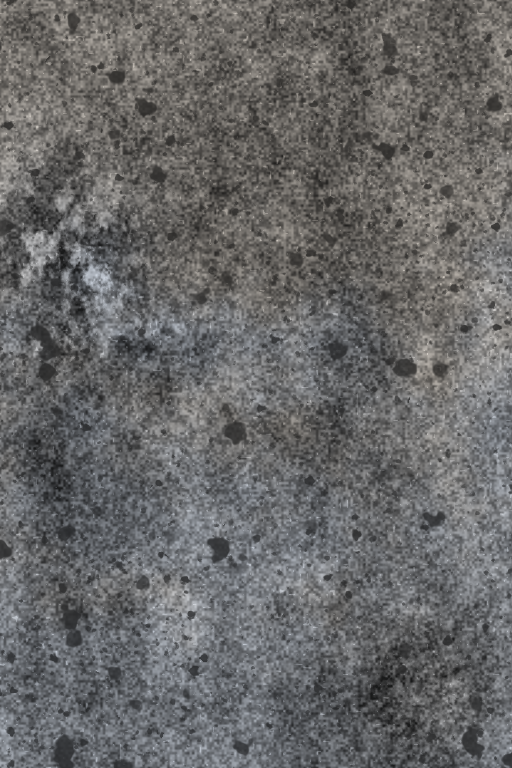
This texture is drawn by a Shadertoy shader. Its source:

```glsl
// Weathered concrete wall: broad stains and vertical streaks set the tone,
// then fine sandy grain, flaking paint, rough relief and scattered dark pits
// are layered on top. Lengths are fractions of the canvas height.

const float BASE_TONE = 0.415;
const float STREAK_CONTRAST = 0.34;
const float MOTTLE_CONTRAST = 0.26;
const float GRAIN_CONTRAST = 0.27;
const float FLAKE_CONTRAST = 0.36;
const float RELIEF_CONTRAST = 0.55;
const float PIT_TONE = 0.17;
const vec3 WARM_TINT = vec3(1.035, 1.0, 0.955);
const vec3 COOL_TINT = vec3(0.965, 1.0, 1.050);

// Broad stains: centre and radii, with the tone each one adds
const int STAINS = 8;
const vec4 STAIN_SHAPE[STAINS] = vec4[STAINS](
    vec4(0.06, 0.86, 0.10, 0.16), vec4(0.40, 0.74, 0.14, 0.32),
    vec4(0.23, 0.54, 0.022, 0.09), vec4(0.30, 0.56, 0.06, 0.09),
    vec4(0.63, 0.68, 0.08, 0.34), vec4(0.42, 0.25, 0.30, 0.08),
    vec4(0.40, 0.40, 0.09, 0.10), vec4(0.06, 0.40, 0.10, 0.10));
const float STAIN_TONE[STAINS] = float[STAINS](
    0.07, -0.07, -0.09, 0.08, 0.10, 0.06, -0.06, -0.04);
const vec4 FLAKED_AREA = vec4(0.09, 0.67, 0.11, 0.13);
const vec4 ROUGH_AREA = vec4(0.56, 0.13, 0.11, 0.11);
const vec4 CHIPPED_AREA = vec4(0.655, 0.81, 0.024, 0.030);

float hash(vec2 p) {
    vec3 q = fract(p.xyx * 0.1031);
    q += dot(q, q.yzx + 33.33);
    return fract((q.x + q.y) * q.z);
}

float noise(vec2 p) {
    vec2 cell = floor(p), f = fract(p);
    f = f * f * (3.0 - 2.0 * f);
    return mix(mix(hash(cell), hash(cell + vec2(1, 0)), f.x),
               mix(hash(cell + vec2(0, 1)), hash(cell + vec2(1, 1)), f.x), f.y);
}

float fbm(vec2 p) {
    float sum = 0.0, weight = 0.5;
    for (int i = 0; i < 5; i++) {
        sum += weight * noise(p);
        p = mat2(0.8, 0.6, -0.6, 0.8) * p * 2.03 + 17.3;
        weight *= 0.55;
    }
    return sum / 1.055;
}

float blob(vec2 p, vec4 area) {
    vec2 d = (p - area.xy) / area.zw;
    return exp(-dot(d, d));
}

// Ragged spots, one per jittered cell; returns coverage
float pits(vec2 p, float cells, float density, float seed) {
    vec2 q = p * cells + seed;
    vec2 home = floor(q);
    float ragged = (noise(q * 5.0) - 0.5) * 0.22 + (noise(q * 11.0) - 0.5) * 0.10;
    float soft = 0.03 + 0.8 * cells / iResolution.y;
    float cover = 0.0;
    for (int y = -1; y <= 1; y++)
    for (int x = -1; x <= 1; x++) {
        vec2 cell = home + vec2(x, y);
        float size = hash(cell + 41.7);
        float present = step(hash(cell + 7.9), density);
        vec2 d = q - cell - vec2(hash(cell + 3.1), hash(cell + 19.4));
        d.y *= mix(0.7, 1.5, hash(cell + 63.2));
        float radius = mix(0.07, 0.23, size * size);
        float spot = 1.0 - smoothstep(radius - soft, radius + soft, length(d) + ragged);
        cover = max(cover, spot * present * mix(0.6, 1.0, size));
    }
    return cover;
}

void mainImage(out vec4 fragColor, in vec2 fragCoord) {
    vec2 p = fragCoord / iResolution.y;
    vec2 warp = vec2(fbm(p * 9.0), fbm(p * 9.0 + 31.0)) - 0.5;
    vec2 w = p + warp * 0.13;

    // Stains, streaks and mottling
    float tone = BASE_TONE;
    for (int i = 0; i < STAINS; i++) tone += STAIN_TONE[i] * blob(w, STAIN_SHAPE[i]);
    tone += STREAK_CONTRAST * (fbm(p * vec2(13.0, 2.5) + 5.0) - 0.5);
    tone += MOTTLE_CONTRAST * (fbm(p * 24.0 + 11.0) - 0.5);

    // Flaking paint and the pale chipped spot
    float flaked = blob(w, FLAKED_AREA);
    float flakes = smoothstep(0.40, 0.66, fbm(p * vec2(60.0, 42.0)));
    tone += flaked * FLAKE_CONTRAST * (flakes - 0.5);
    float chipped = smoothstep(0.3, 0.7, blob(w, CHIPPED_AREA));
    tone += chipped * (flakes * 0.45 - 0.10);

    // Crumbled area lit from the upper left
    float rough = blob(w, ROUGH_AREA);
    vec2 lightStep = vec2(-0.004, 0.004);
    float relief = fbm(p * 55.0) - fbm((p + lightStep) * 55.0);
    tone += rough * (RELIEF_CONTRAST * relief - 0.06);

    // Sandy grain
    tone += GRAIN_CONTRAST * (noise(p * 310.0) - 0.5);
    tone += GRAIN_CONTRAST * 0.55 * (noise(p * 160.0 + 9.0) - 0.5);
    tone += 0.16 * smoothstep(0.86, 0.97, noise(p * 230.0 + 50.0));

    // Pits of three sizes, thicker in worn patches
    float wear = smoothstep(0.35, 0.65, fbm(p * 5.0 + 71.0));
    float pitted = pits(p, 17.0, 0.28, 2.0);
    pitted = max(pitted, pits(p, 38.0, 0.20 + 0.30 * wear, 13.0));
    pitted = max(pitted, 0.8 * pits(p, 80.0, 0.20 + 0.40 * wear, 29.0));
    tone = mix(tone, PIT_TONE, 0.85 * pitted);

    // Warm above, cool below and on bare flakes
    float cool = 1.0 - smoothstep(0.20, 0.80, p.y + warp.x * 0.8);
    cool = clamp(cool + 0.6 * flaked - 0.5 * rough, 0.0, 1.0);
    vec3 color = clamp(tone, 0.10, 0.82) * mix(WARM_TINT, COOL_TINT, cool);
    fragColor = vec4(color, 1.0);
}
```
